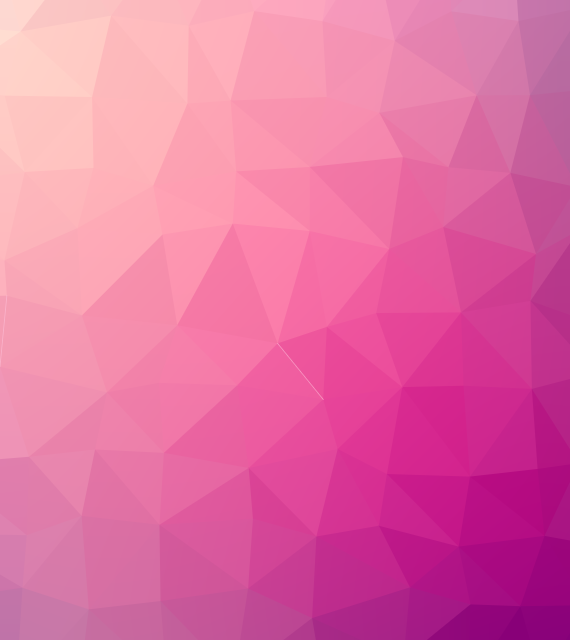
Write a Shadertoy shader that draws this background.

```glsl
const vec2 CELL = vec2(0.129, 0.1133);   // mesh cell, in canvas fractions
const vec2 ORIGIN = vec2(0.022, 0.055);  // position of node (0, 0)
const float JITTER = 0.52;
const float SNAP_RADIUS = 0.62;
const vec3 SEAM_COLOR = vec3(1.0, 0.76, 0.86);

vec2 toMesh(vec2 uv) {
    return (uv - ORIGIN) / CELL;
}

vec2 hash22(vec2 p) {
    vec3 q = fract(p.xyx * vec3(0.1031, 0.1030, 0.0973));
    q += dot(q, q.yzx + 33.33);
    return fract((q.xx + q.yz) * q.zy);
}

// Cubic through four evenly spaced colours
vec3 cubicBlend(vec3 a, vec3 b, vec3 c, vec3 d, float t) {
    float s = 3.0 * t;
    return a * (1.0 - s) * (2.0 - s) * (3.0 - s) / 6.0
         + b * s * (2.0 - s) * (3.0 - s) / 2.0
         + c * s * (s - 1.0) * (3.0 - s) / 2.0
         + d * s * (s - 1.0) * (s - 2.0) / 6.0;
}

// Smooth gradient from peach (top left) to purple (bottom right)
vec3 backdrop(vec2 uv) {
    uv = clamp(uv, 0.0, 1.0);
    vec3 low = cubicBlend(vec3(0.74, 0.46, 0.66), vec3(0.76, 0.36, 0.60),
                          vec3(0.63, 0.13, 0.52), vec3(0.52, 0.00, 0.47), uv.x);
    vec3 lowerMid = cubicBlend(vec3(0.925, 0.555, 0.70), vec3(0.925, 0.425, 0.64),
                               vec3(0.88, 0.215, 0.585), vec3(0.70, 0.12, 0.52), uv.x);
    vec3 upperMid = cubicBlend(vec3(0.995, 0.73, 0.745), vec3(0.99, 0.60, 0.69),
                               vec3(0.94, 0.43, 0.64), vec3(0.73, 0.31, 0.58), uv.x);
    vec3 high = cubicBlend(vec3(1.0, 0.86, 0.83), vec3(0.99, 0.70, 0.74),
                           vec3(0.95, 0.58, 0.73), vec3(0.73, 0.46, 0.66), uv.x);
    return cubicBlend(low, lowerMid, upperMid, high, uv.y);
}

float columnShift(float column) {
    return 0.19 * sin(column * 3.14159 / 7.0);
}

vec2 snapTo(vec2 vertex, vec2 home, vec2 target) {
    return distance(home, target) < SNAP_RADIUS ? target : vertex;
}

// Jittered lattice vertex; those beside a seam end join it
vec2 meshVertex(vec2 node, vec4 centreSeam, vec4 leftSeam) {
    vec2 home = node + vec2(columnShift(node.x), 0.0);
    vec2 vertex = home + JITTER * (hash22(node + 17.0) - 0.5);
    vertex = snapTo(vertex, home, centreSeam.xy);
    vertex = snapTo(vertex, home, centreSeam.zw);
    vertex = snapTo(vertex, home, leftSeam.xy);
    return snapTo(vertex, home, leftSeam.zw);
}

// Signed distance to the line a-b, positive on its right
float edgeDistance(vec2 p, vec2 a, vec2 b) {
    vec2 along = normalize(b - a);
    return dot(p - a, vec2(along.y, -along.x));
}

// Adds one counter-clockwise facet: colour in rgb, coverage in a
vec4 facet(vec2 p, vec2 a, vec2 b, vec2 c, vec2 seed, float pixel) {
    float d = max(edgeDistance(p, a, b), max(edgeDistance(p, b, c), edgeDistance(p, c, a)));
    float coverage = clamp(0.5 - d / pixel, 0.0, 1.0);
    if (coverage <= 0.0) return vec4(0.0);
    vec2 samplePoint = mix((a + b + c) / 3.0, p, 0.25);
    vec3 color = backdrop(ORIGIN + samplePoint * CELL);
    vec2 tint = hash22(seed + 51.0) - 0.5;
    color += tint.x * vec3(0.025, 0.055, 0.03);
    return vec4(color, 1.0) * coverage;
}

float seamMask(vec2 p, vec4 seam, float pixel) {
    vec2 span = seam.zw - seam.xy;
    vec2 rel = p - seam.xy;
    float t = clamp(dot(rel, span) / dot(span, span), 0.0, 1.0);
    return clamp(0.5 + (0.005 - length(rel - span * t)) / pixel, 0.0, 1.0);
}

void mainImage(out vec4 fragColor, in vec2 fragCoord) {
    vec2 p = toMesh(fragCoord / iResolution.xy);
    float pixel = 1.0 / (iResolution.y * CELL.y);
    vec4 centreSeam = vec4(toMesh(vec2(0.487, 0.4635)), toMesh(vec2(0.567, 0.376)));
    vec4 leftSeam = vec4(toMesh(vec2(0.012, 0.538)), toMesh(vec2(0.0, 0.427)));

    // Split each nearby cell along its shorter diagonal
    vec2 base = floor(p - vec2(columnShift(p.x), 0.0));
    vec4 sum = vec4(0.0);
    for (int j = -1; j <= 1; j++)
    for (int i = -1; i <= 1; i++) {
        vec2 node = base + vec2(i, j);
        vec2 a = meshVertex(node, centreSeam, leftSeam);
        vec2 b = meshVertex(node + vec2(1, 0), centreSeam, leftSeam);
        vec2 c = meshVertex(node + vec2(1, 1), centreSeam, leftSeam);
        vec2 d = meshVertex(node + vec2(0, 1), centreSeam, leftSeam);
        bool rising = distance(a, c) < distance(b, d);
        sum += facet(p, a, b, rising ? c : d, node, pixel);
        sum += facet(p, rising ? a : b, c, d, node + 0.5, pixel);
    }
    vec3 color = sum.a > 0.0 ? sum.rgb / sum.a : backdrop(ORIGIN + p * CELL);

    // Fine pale seams
    float seams = max(seamMask(p, centreSeam, pixel), seamMask(p, leftSeam, pixel));
    color = mix(color, SEAM_COLOR, 0.6 * seams);
    fragColor = vec4(clamp(color, 0.0, 1.0), 1.0);
}
```
